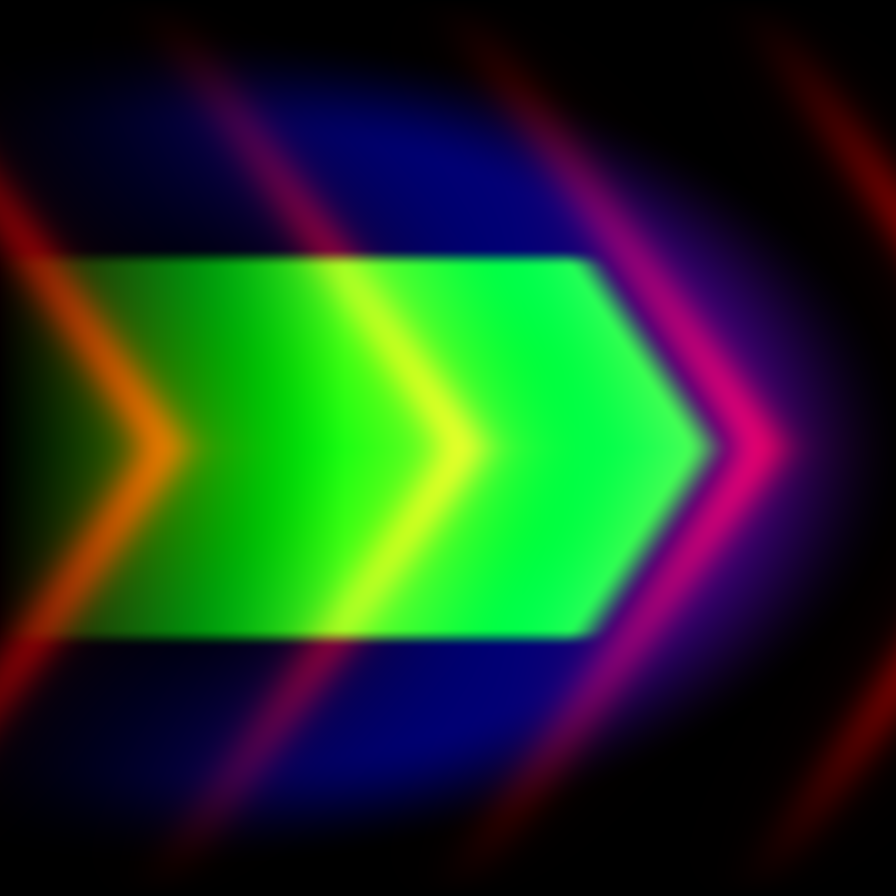
Reproduce this background procedurally as a WebGL 2 fragment shader.

```glsl
#version 300 es
precision highp float;
// A soft green arrow points right inside a blue-violet elliptical glow.
// Red chevrons repeat along x and are screened over both layers.
// All shapes are mirrored about the horizontal centre line.
uniform vec2 u_resolution;
out vec4 fragColor;

// Falls smoothly from 1 to 0 across an edge centred at zero.
float softInside(float dist, float blur) {
    return 1.0 - smoothstep(-blur, blur, dist);
}

// Blue ellipse, dim on the left and violet towards its right end.
vec3 ellipseGlow(float x, float a) {
    float radius = length(vec2((x - 0.2) / 0.8, a / 0.46));
    float rim = 1.0 - smoothstep(0.77, 1.02, radius);
    float hollow = mix(smoothstep(0.12, 0.38, a), 1.0, smoothstep(0.2, 0.6, x));
    float level = 0.46 * rim * hollow * smoothstep(-0.1, 0.52, x);
    float violet = 0.4 * smoothstep(0.55, 0.85, x);
    return level * vec3(violet, 0.0, 1.0);
}

// Green body brightening to the right, with a gentle yellow ripple.
vec3 arrowColor(float x, float a) {
    float green = clamp(x * 2.6, 0.0, 1.0);
    float ripple = 0.5 + 0.5 * cos(18.85 * (x + 0.4 * a - 0.15));
    float blue = 0.35 * smoothstep(0.2, 0.85, x) + 0.07 * smoothstep(0.08, 0.2, a);
    return green * vec3(0.28 * ripple, 1.0, blue);
}

// Repeated red chevrons: a bright core, a faint halo, fading outward.
float chevrons(float x, float a) {
    float along = x + 0.7 * sqrt(a * a + 0.0003) - 0.19;
    float d = (fract(along * 3.0 + 0.5) - 0.5) / 3.0;
    float core = exp(-pow(d / 0.036, 2.0));
    float halo = exp(-pow(d / 0.085, 2.0));
    return (0.75 * core + 0.09 * halo) * max(1.0 - 2.0 * a, 0.0);
}

void main() {
    vec2 uv = gl_FragCoord.xy / u_resolution;
    float x = uv.x;
    float a = abs(uv.y - 0.5);

    // Arrow body cut by its slanted head
    float body = softInside(a - 0.212, 0.011);
    float head = softInside(x + 0.675 * sqrt(a * a + 0.0001) - 0.797, 0.026);
    vec3 color = mix(ellipseGlow(x, a), arrowColor(x, a), body * head);

    // Red light screened over everything
    color.r = 1.0 - (1.0 - color.r) * (1.0 - chevrons(x, a));
    fragColor = vec4(color, 1.0);
}
```
